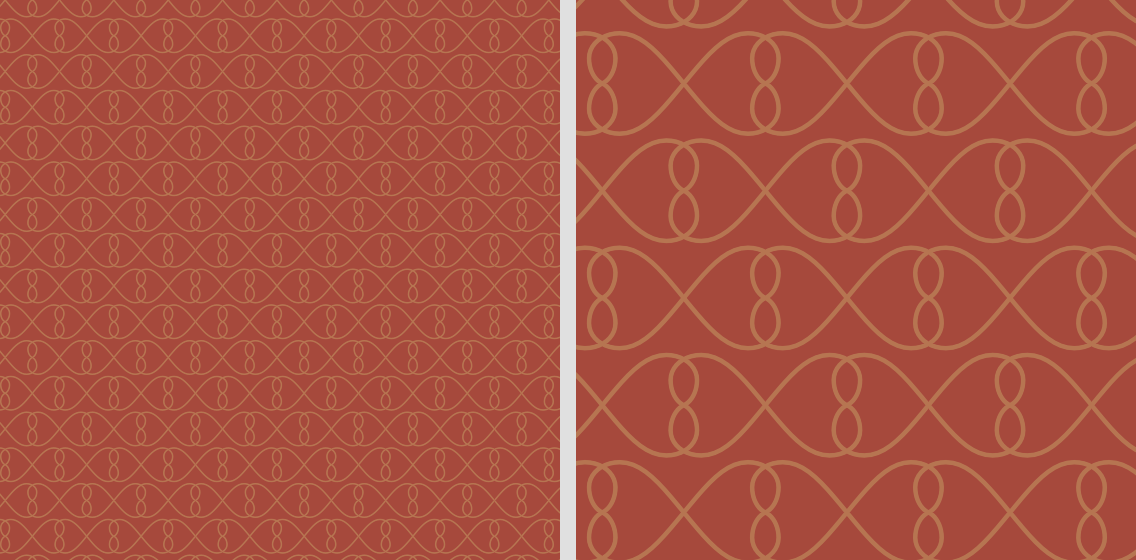
Left, the full canvas; right, a detail of the centre.
A WebGL 2 fragment shader for this pattern:

```glsl
#version 300 es
precision highp float;

uniform vec2 u_resolution;
out vec4 fragColor;

// Layout, in canvas units
const float COLUMNS = 10.30;       // repeats across
const float ROWS = 15.665;         // repeats down
const float FIRST_LOOP_X = 0.0577; // loop position in the rows next to the top edge

// Motif, in units of one column
const float LINE_WIDTH = 0.0275;
const vec2 CROSSING = vec2(0.5, 0.0);
const vec2 CREST = vec2(0.107, 0.308);
const vec2 LOOP_SIDE = vec2(-0.081, 0.155);
const vec2 LOOP_END = vec2(0.0, 0.0);
const int STEPS = 10;

const vec3 GROUND = vec3(0.652, 0.286, 0.237);
const vec3 THREAD = vec3(0.715, 0.460, 0.318);

float segmentDistance(vec2 p, vec2 a, vec2 b) {
    vec2 ab = b - a;
    float t = clamp(dot(p - a, ab) / dot(ab, ab), 0.0, 1.0);
    return length(p - a - ab * t);
}

vec2 bezier(vec2 a, vec2 b, vec2 c, vec2 d, float t) {
    float s = 1.0 - t;
    return s * s * s * a + 3.0 * s * s * t * b + 3.0 * s * t * t * c + t * t * t * d;
}

// Distance to a curve and to its mirror image in the vertical axis
float curveDistance(vec2 p, vec2 a, vec2 b, vec2 c, vec2 d) {
    float nearest = 1e3;
    vec2 start = a;
    for (int i = 1; i <= STEPS; i++) {
        vec2 end = bezier(a, b, c, d, float(i) / float(STEPS));
        nearest = min(nearest, segmentDistance(p, start, end));
        nearest = min(nearest, segmentDistance(vec2(-p.x, p.y), start, end));
        start = end;
    }
    return nearest;
}

// One quarter of the motif: wave, shoulder and inner side of the loop
float motifDistance(vec2 p) {
    p = abs(p);
    float wave = curveDistance(p, CROSSING, vec2(0.36, 0.17), vec2(0.25, CREST.y), CREST);
    float shoulder = curveDistance(p, CREST, vec2(0.0, CREST.y),
                                   vec2(LOOP_SIDE.x, 0.24), LOOP_SIDE);
    float loopSide = curveDistance(p, LOOP_SIDE, vec2(LOOP_SIDE.x, 0.08),
                                   vec2(-0.045, 0.02), LOOP_END);
    return min(wave, min(shoulder, loopSide));
}

void main() {
    vec2 uv = gl_FragCoord.xy / u_resolution.y;

    // Rows are counted from the top; every other one shifts by half a column
    float rowCoord = (1.0 - uv.y) * ROWS;
    float row = floor(rowCoord + 0.5);
    float columnCoord = (uv.x - FIRST_LOOP_X) * COLUMNS + 0.5 * mod(row, 2.0);
    vec2 cell = vec2(fract(columnCoord + 0.5) - 0.5,
                     (row - rowCoord) * COLUMNS / ROWS);

    float pixel = COLUMNS / u_resolution.y;
    float edge = motifDistance(cell) - 0.5 * LINE_WIDTH;
    float coverage = 1.0 - smoothstep(-0.6 * pixel, 0.6 * pixel, edge);
    fragColor = vec4(mix(GROUND, THREAD, coverage), 1.0);
}
```
